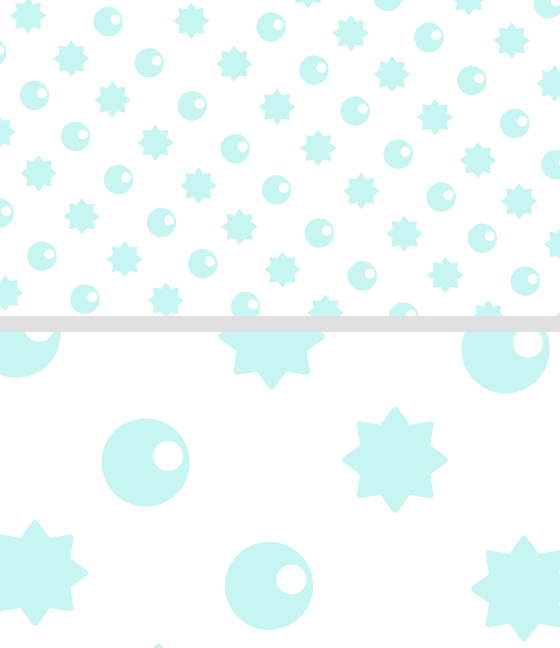
Top, the full canvas; bottom, a detail of the centre.
Give the GLSL for this pattern, as a Shadertoy shader.

```glsl
// Mint eight-point stars and spotted discs alternating on diagonal lines over white.

// Lengths are in units of 1/432 of the canvas height.
const float CANVAS_HEIGHT = 432.0;

// Layout, in diagonal coordinates: across = x - y, along = x + y (y down)
const vec2 BLOCK_ORIGIN = vec2(-184.0, 290.0);
const vec2 BLOCK_PERIOD = vec2(411.0, 347.5);
const vec2 MOTIF_STEP = vec2(100.7, 117.5);
const vec2 LAST_MOTIF = vec2(3.0, 2.0);     // 4 lines of 3 motifs per block
const float SEAM_POSITION = 175.0;          // one wider gap between blocks
const float SEAM_WIDTH = 6.0;

// Motifs
const float DISC_RADIUS = 20.1;
const float SPOT_RADIUS = 6.8;
const vec2 SPOT_OFFSET = vec2(10.2, -3.0);
const float STAR_TIP = 22.5;
const float STAR_VALLEY = 15.4;
const float STAR_ROUNDING = 1.6;
const float HALF_SECTOR = radians(22.5);

const vec3 PAPER = vec3(1.0);
const vec3 MINT = vec3(0.78, 0.96, 0.95);

float discDistance(vec2 p) {
    float disc = length(p) - DISC_RADIUS;
    float spot = length(p - SPOT_OFFSET) - SPOT_RADIUS;
    return max(disc, -spot);
}

float starDistance(vec2 p) {
    // Fold the plane into one half sector
    p = abs(p);
    if (p.y > p.x) p = p.yx;
    vec2 mirror = vec2(sin(HALF_SECTOR), -cos(HALF_SECTOR));
    p -= 2.0 * min(dot(p, mirror), 0.0) * mirror;

    // Signed distance to the edge from tip to valley
    vec2 tip = vec2(STAR_TIP, 0.0);
    vec2 edge = STAR_VALLEY * vec2(cos(HALF_SECTOR), sin(HALF_SECTOR)) - tip;
    vec2 q = p - tip;
    float t = clamp(dot(q, edge) / dot(edge, edge), 0.0, 1.0);
    float side = q.y * edge.x - q.x * edge.y;
    return length(q - edge * t) * (side < 0.0 ? 1.0 : -1.0) - STAR_ROUNDING;
}

void mainImage(out vec4 fragColor, in vec2 fragCoord) {
    float pixel = CANVAS_HEIGHT / iResolution.y;
    vec2 p = fragCoord * pixel;
    p.y = CANVAS_HEIGHT - p.y;

    // Diagonal coordinates, closed up at the seam
    vec2 diagonal = vec2(p.x - p.y, p.x + p.y);
    diagonal.x -= SEAM_WIDTH * step(SEAM_POSITION, diagonal.x);

    // Nearest motif within the repeating block
    vec2 margin = 0.5 * MOTIF_STEP;
    vec2 block = mod(diagonal - BLOCK_ORIGIN + margin, BLOCK_PERIOD) - margin;
    vec2 index = clamp(floor(block / MOTIF_STEP + 0.5), vec2(0.0), LAST_MOTIF);
    vec2 offset = block - index * MOTIF_STEP;
    vec2 local = 0.5 * vec2(offset.x + offset.y, offset.y - offset.x);

    // Even lines carry stars, odd lines discs
    bool isStar = mod(index.x, 2.0) < 0.5;
    float distance = isStar ? starDistance(local) : discDistance(local);
    float coverage = clamp(0.5 - distance / pixel, 0.0, 1.0);
    fragColor = vec4(mix(PAPER, MINT, coverage), 1.0);
}
```
